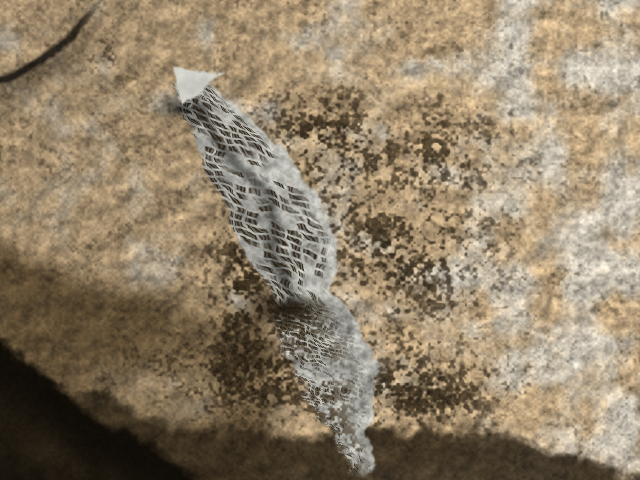
Write a Shadertoy shader that draws this texture.

```glsl
#define PALE vec3(0.78, 0.75, 0.69)
#define TAN vec3(0.73, 0.63, 0.49)
#define BROWN vec3(0.29, 0.235, 0.155)
#define DARK vec3(0.105, 0.08, 0.045)
#define BONE vec3(0.76, 0.76, 0.73)
#define RELIEF 0.75
#define GRAIN 0.42
#define PORE_GRID vec2(3.5, 25.0)

float hash(vec2 p) { return fract(sin(dot(p, vec2(127.1, 311.7))) * 43758.5453); }

float noise(vec2 p) {
    vec2 i = floor(p), f = fract(p);
    f = f * f * (3.0 - 2.0 * f);
    return mix(mix(hash(i), hash(i + vec2(1, 0)), f.x),
               mix(hash(i + vec2(0, 1)), hash(i + 1.0), f.x), f.y);
}

float fbm(vec2 p) {
    float sum = 0.0, amp = 0.5;
    for (int i = 0; i < 5; i++) {
        sum += amp * noise(p);
        p = mat2(1.6, 1.2, -1.2, 1.6) * p + 7.3;
        amp *= 0.5;
    }
    return sum;
}

float blob(vec2 p, vec2 center, vec2 radius) {
    vec2 d = (p - center) / radius;
    return exp(-dot(d, d));
}

// Falls from 1 to 0 between the two edges
float fall(float low, float high, float x) { return 1.0 - smoothstep(low, high, x); }

// Soft coverage of a strip; u runs -1..1 across it and t runs 0..1 down it
float stripMask(float u, float halfWidth, float t) {
    float d = (1.0 - abs(u)) * halfWidth;
    return smoothstep(-0.005, 0.006, d) * smoothstep(-0.04, 0.03, t) * fall(0.96, 1.03, t);
}

// Rows of short slits, broken up by patches
float pores(vec2 p, float u, float t, float patchiness) {
    vec2 q = vec2(u, t) * PORE_GRID - vec2(0.0, u * 2.0);
    q += (vec2(noise(p * 30.0), noise(p * 30.0 + 9.0)) - 0.5) * 0.9;
    vec2 f = abs(fract(q) - 0.5);
    float slot = fall(0.28, 0.47, f.x) * fall(0.22, 0.45, f.y);
    float ticks = 0.75 + 0.25 * sin(q.x * 19.0 + hash(floor(q)) * 6.0);
    float present = noise(p * 17.0 + 3.0) * 0.6 + hash(floor(q)) * 0.4;
    return slot * ticks * smoothstep(patchiness, patchiness + 0.25, present);
}

// Lichen density around the fossil and on the broken faces
float lichenDensity(vec2 p) {
    float d = 0.11 + 0.48 * blob(p, vec2(0.66, 0.71), vec2(0.12, 0.11));
    d += 0.47 * blob(p, vec2(0.83, 0.47), vec2(0.20, 0.18));
    d += 0.30 * blob(p, vec2(0.93, 0.70), vec2(0.13, 0.08));
    d += 0.52 * blob(p, vec2(0.51, 0.42), vec2(0.07, 0.17));
    d += 0.50 * blob(p, vec2(0.53, 0.22), vec2(0.22, 0.10));
    d += 0.45 * blob(p, vec2(0.88, 0.17), vec2(0.17, 0.09));
    return d + 0.25 * blob(p, vec2(0.22, 0.92), vec2(0.04, 0.10));
}

vec3 rock(vec2 p, float relief, float grain) {
    float wobble = (fbm(p * 9.0) - 0.5) * 0.09;
    float warm = fbm(p * 14.0 + 20.0) + 0.16 - 0.22 * smoothstep(0.5, 1.3, p.x);
    vec3 col = mix(PALE, TAN, smoothstep(0.22, 0.62, warm));
    col *= 0.86 + 0.15 * smoothstep(0.1, 1.1, p.x);
    // Overhang on the left, with a lit shelf and a bulge below it
    float ledge = p.y - 0.52 + 0.33 * p.x + wobble;
    float shade = fall(-0.07, 0.015, ledge) * fall(0.52, 0.62, p.x);
    float lit = blob(p, vec2(0.36, 0.18), vec2(0.16, 0.07)) + 0.45 * blob(p, vec2(0.44, 0.34), vec2(0.08, 0.07));
    col = mix(col, BROWN * 1.15, shade * 0.92 * (1.0 - 0.8 * min(lit, 1.0)));
    // Shadowed face along the bottom
    float rim = 0.115 + 0.09 * blob(p, vec2(0.20, p.y), vec2(0.08)) - 0.09 * smoothstep(0.98, 1.33, p.x);
    float face = fall(-0.03, 0.012, p.y - rim + wobble * 0.9 + relief * 0.04);
    col = mix(col, BROWN * 0.72, face * 0.9);
    // Crack in the upper left corner
    float crack = p.y - 0.83 - 0.30 * p.x - 2.2 * p.x * p.x + wobble * 0.5;
    float cut = fall(0.0, 0.016, abs(crack)) + 0.35 * fall(0.0, 0.06, abs(crack + 0.03));
    col *= 1.0 - 0.75 * min(cut, 1.0) * fall(0.16, 0.22, p.x);
    col *= 1.0 + relief * RELIEF + (grain - 0.5) * GRAIN;
    // Lichen specks
    float specks = 0.45 * fbm(p * 19.0 + 5.0) + 0.30 * noise(p * 105.0) + 0.25 * noise(p * 170.0 + 6.0);
    float density = lichenDensity(p);
    float lichen = fall(0.15, 0.39, specks - 0.40 * density);
    col = mix(col, mix(DARK * 0.8, BROWN * 1.1, grain), lichen * min(0.25 + density * 1.1, 0.92));
    // Deep crevice
    float crevice = p.y - 0.28 + 0.70 * p.x + wobble * 0.8 + relief * 0.03;
    float glow = smoothstep(0.04, 0.16, -crevice) * fbm(p * 15.0);
    vec3 depth = mix(DARK * 0.6, BROWN * 0.7, glow) * (0.8 + 0.4 * grain);
    return mix(col, depth, fall(-0.016, 0.012, crevice));
}

void mainImage(out vec4 fragColor, in vec2 fragCoord) {
    vec2 p = fragCoord / iResolution.y;
    float relief = fbm(p * 26.0) - fbm(p * 26.0 + vec2(-0.22, 0.35));
    float grain = 0.5 * noise(p * 110.0) + 0.5 * noise(p * 190.0 + 4.0);
    float ragged = (fbm(p * 30.0 + 2.0) - 0.5) * 0.05;
    vec3 col = rock(p, relief, grain);
    // Lower fossil fragment, worn on its left
    float t = (0.41 - p.y) / 0.40;
    float w = max(0.09 * smoothstep(-0.2, 0.25, t) * (1.0 - 0.75 * smoothstep(0.35, 1.0, t)), 0.01);
    float u = (p.x - 0.63 - 0.16 * t + 0.04 * t * t + ragged) / w;
    float hole = pores(p * 1.3, u * 1.6, t * 1.5, 0.28) * fall(-0.2, 1.0, u);
    vec3 bone = BONE * (0.86 + relief * 0.65 + (grain - 0.5) * 0.35);
    float worn = fall(0.42, 0.58, 0.6 * fbm(p * 18.0 + 8.0) + 0.4 * grain) * fall(-0.5, 0.7, u);
    bone = mix(bone, BROWN, 0.75 * worn);
    col = mix(col, mix(bone, DARK * 1.5, hole * 0.85), stripMask(u, w, t));
    // Dark hollow where the fossil breaks in two
    col = mix(col, DARK, 0.85 * blob(p, vec2(0.59, 0.36), vec2(0.07, 0.03)));
    // Upper fossil fragment
    t = (0.82 - p.y) / 0.45;
    w = 0.035 + 0.065 * smoothstep(-0.15, 0.45, t) - 0.04 * smoothstep(0.75, 1.0, t);
    u = (p.x - 0.402 - 0.38 * t + 0.15 * t * t + ragged * 0.7) / w;
    hole = pores(p, u, t, 0.27) * fall(0.55, 0.95, u);
    bone = BONE * (0.90 + 0.08 * u + relief * 0.55 + (grain - 0.5) * 0.28);
    bone *= 1.0 - 0.4 * fall(0.0, 0.28, abs(u + 0.25 + 0.2 * sin(t * 9.0)));
    col = mix(col, mix(bone, DARK * 1.4, hole * 0.92), stripMask(u, w, t));
    // Smooth white cap at the top
    vec2 c = p - vec2(0.400, 0.830);
    float cap = max(max(c.y + 0.18 * c.x - 0.027, -c.x - 0.26 * c.y - 0.034),
                    dot(c, vec2(0.62, -0.78)) - 0.026) + ragged * 0.5;
    col *= 1.0 - 0.6 * blob(p, vec2(0.375, 0.772), vec2(0.03, 0.018));
    col = mix(col, BONE * (1.08 + relief * 0.3), fall(-0.004, 0.004, cap));
    fragColor = vec4(clamp(col, 0.0, 1.0), 1.0);
}
```
